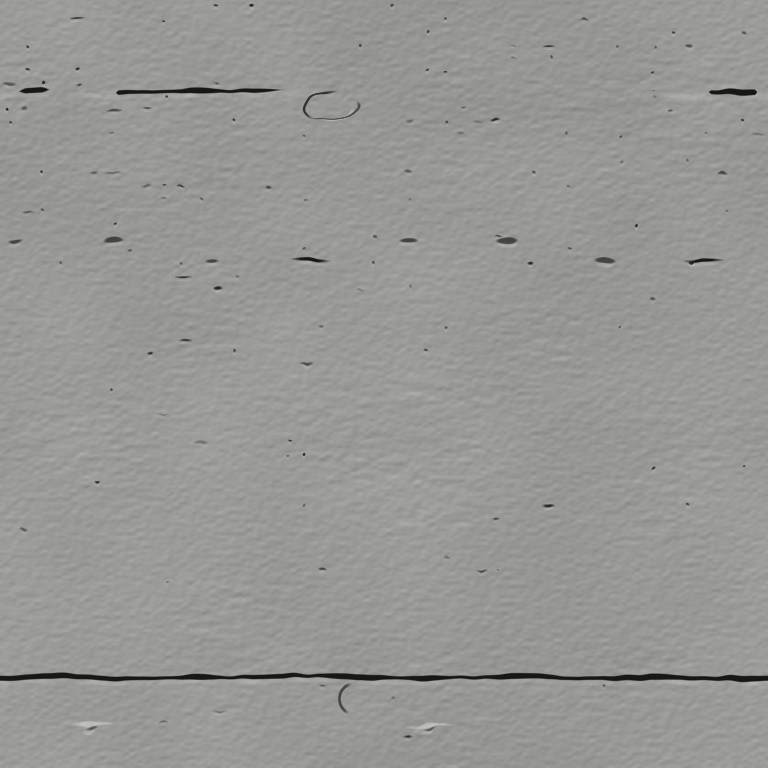
Give the GLSL for this texture, as a WebGL 1 fragment shader.

```glsl
precision highp float;
uniform vec2 u_resolution;

float hash(vec2 p) {
  vec3 q = fract(p.xyx * vec3(0.1031, 0.1030, 0.0973));
  q += dot(q, q.yzx + 33.33);
  return fract((q.x + q.y) * q.z);
}

// Value noise with n cells across the canvas, wrapping at its edges
float noise(vec2 uv, vec2 n) {
  vec2 p = uv * n;
  vec2 f = fract(p);
  f = f * f * (3.0 - 2.0 * f);
  vec2 a = mod(floor(p), n);
  vec2 b = mod(floor(p) + 1.0, n);
  return mix(mix(hash(a + n), hash(vec2(b.x, a.y) + n), f.x),
             mix(hash(vec2(a.x, b.y) + n), hash(b + n), f.x), f.y);
}

// Soft horizontal ellipse
float mark(vec2 p, vec2 size) {
  float d = (length(p / size) - 1.0) * size.y;
  return 1.0 - smoothstep(-0.0009, 0.0012, d);
}

// Part of a thin ring that faces a direction
float arc(vec2 p, float radius, vec2 facing) {
  float line = 1.0 - smoothstep(0.0006, 0.0028, abs(length(p) - radius));
  return line * smoothstep(0.1, 0.6, dot(p, facing) / radius);
}

// Paint surface: fine grain plus flat ripples in worn patches
float height(vec2 uv, float wear) {
  float grain = noise(uv, vec2(105.0, 175.0)) + 0.6 * noise(uv, vec2(170.0, 230.0));
  float ripples = noise(uv, vec2(48.0, 130.0));
  return grain + 1.3 * wear * ripples;
}

// Crevice between boards: x is the dark gap, y the lit lip below it
vec2 seam(vec2 uv, float level, float coverage) {
  float y = uv.y - level - 0.005 * (noise(uv, vec2(13.0, 1.0)) - 0.5)
          - 0.002 * (noise(uv, vec2(60.0, 1.0)) - 0.5);
  float halfWidth = mix(-0.003, 0.0012 + 0.0026 * noise(uv, vec2(27.0, 1.0)), coverage);
  float gap = 1.0 - smoothstep(halfWidth - 0.0008, halfWidth + 0.0014, abs(y));
  float lip = 1.0 - smoothstep(0.001, 0.005, abs(y + 0.006));
  return vec2(gap, lip * noise(uv, vec2(40.0, 1.0)));
}

// Small scattered chips, one candidate in each cell
float chips(vec2 uv, float density) {
  vec2 grid = vec2(44.0, 60.0);
  vec2 id = mod(floor(uv * grid), grid);
  vec2 center = 0.35 + 0.3 * vec2(hash(id + 3.0), hash(id + 11.0));
  vec2 p = (fract(uv * grid) - center) / grid;
  p.y += 0.003 * (noise(uv, vec2(150.0, 90.0)) - 0.5);
  float r = hash(id + 23.0);
  vec2 size = vec2(0.0015 + 0.006 * r * r * r, 0.0008 + 0.0012 * hash(id + 31.0));
  return mark(p, size) * step(hash(id + 47.0), density) * (0.3 + 0.6 * hash(id + 59.0));
}

void main() {
  vec2 uv = gl_FragCoord.xy / u_resolution;
  float patches = noise(uv, vec2(7.0, 9.0));
  float wear = smoothstep(0.45, 0.9, patches);
  float upper = smoothstep(0.5, 0.78, uv.y);
  float density = mix(0.015, 0.08, upper) * (0.4 + 1.2 * patches);
  float dark = 0.0;
  float light = 0.0;

  // Paired rough patches and pale nail scars
  for (int i = 0; i < 2; i++) {
    float k = float(i);
    vec2 rough = (uv - vec2(0.373 + 0.52 * k, 0.42)) / vec2(0.026, 0.038);
    float spot = exp(-dot(rough, rough));
    wear += 0.5 * spot;
    density += 0.2 * spot;
    vec2 scar = uv - vec2(0.12 + 0.44 * k, 0.056);
    scar.y += 0.008 * (noise(uv, vec2(70.0, 80.0)) - 0.5);
    light += 0.14 * mark(scar, vec2(0.022, 0.002));
    light += 0.1 * mark(scar + vec2(0.004, 0.008), vec2(0.007, 0.002));
    dark = max(dark, 0.55 * mark(scar + vec2(0.0, 0.004), vec2(0.005, 0.0013)));
  }

  // Row of larger pits along the upper board
  for (int i = 0; i < 8; i++) {
    float k = float(i);
    float r = hash(vec2(k, 7.0));
    vec2 p = uv - vec2(0.02 + 0.128 * k, 0.674 + 0.018 * cos(1.57 * k - 0.8));
    p.y += 0.004 * (noise(uv, vec2(60.0, 50.0)) - 0.5);
    float isLong = step(2.5, mod(k, 4.0));
    vec2 size = vec2(mix(0.005 + 0.008 * r, 0.019, isLong), 0.0014 + 0.0026 * r);
    dark = max(dark, mark(p, size) * (0.65 + 0.35 * isLong));
    light += 0.06 * mark(p + vec2(0.0, 0.005), size);
  }

  // Curled flake beside the broken seam, hooked crack below the lower one
  vec2 flake = uv - vec2(0.43, 0.862);
  vec2 curl = flake + 0.008 * (noise(uv, vec2(40.0, 55.0)) - 0.5);
  wear += 1.1 * exp(-dot(flake, flake) / 0.0012);
  dark = max(dark, 0.8 * arc(curl * vec2(1.0, 1.8), 0.033, vec2(-0.9, 0.45)));
  dark = max(dark, 0.6 * arc(curl * vec2(1.0, 2.0), 0.036, vec2(0.5, -0.87)));
  light += 0.1 * arc((curl + vec2(0.0, 0.004)) * vec2(1.0, 1.8), 0.028, vec2(0.3, -0.95));
  dark = max(dark, 0.65 * arc((uv - vec2(0.459, 0.09)) * vec2(1.0, 0.9), 0.017, vec2(-1.0, 0.1)));

  // Upper seam survives in dashes; lower seam runs unbroken
  float reach = abs(fract(uv.x + 0.39) - 0.5);
  float dashes = smoothstep(0.26, 0.42, noise(uv, vec2(23.0, 1.0)));
  float coverage = dashes * (1.0 - smoothstep(0.22, 0.29, reach));
  vec2 broken = seam(uv, 0.882, coverage);
  vec2 whole = seam(uv, 0.1185, 1.0);
  dark = max(dark, max(broken.x, whole.x));
  light += 0.07 * (broken.y * (1.0 - smoothstep(0.26, 0.34, reach)) + whole.y);

  dark = max(dark, chips(uv, density));
  light += 0.08 * chips(uv + vec2(0.0, 0.004), density);

  // Relief lit from the upper left, over slow changes of tone
  vec2 toLight = vec2(-0.0015, 0.0025);
  float relief = height(uv, wear) - height(uv + toLight, wear);
  float tone = 0.022 * (noise(uv, vec2(4.0, 5.0)) + noise(uv, vec2(11.0, 14.0)) - 1.0);
  vec3 paint = vec3(0.6, 0.6, 0.59) + tone + 0.065 * relief + light;
  vec3 crevice = vec3(0.09, 0.09, 0.08);
  gl_FragColor = vec4(mix(paint, crevice, clamp(dark, 0.0, 1.0)), 1.0);
}
```
